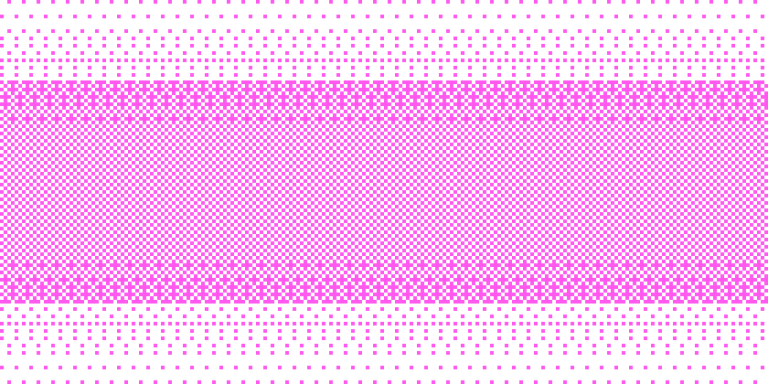
This pattern is drawn by a Shadertoy shader. Its source:

```glsl
// Pink ordered-dither bands: a dense checkered belt between fading dot rows.
#define ROWS 105.0
#define BELT_HALF 30.5
#define BELT_SLOPE 0.0079
#define FADE_SLOPE 0.0075
#define ROW_BIAS 0.036
#define INK vec3(1.0, 0.35, 0.94)
#define PAPER vec3(1.0)

// 2x2 ordered-dither rank, 0 to 3
float rank2(vec2 c) {
    c = mod(c, 2.0);
    return mod(2.0 * c.x + 3.0 * c.y, 4.0);
}

// 4x4 rank built from two 2x2 levels, 0 to 15
float rank4(vec2 c) {
    return 4.0 * rank2(c) + rank2(floor(c / 2.0));
}

// Ink density by distance (in rows) from the middle row
float density(float d) {
    float belt = max(0.5, 0.381 + BELT_SLOPE * d);
    float fade = 0.085 + FADE_SLOPE * (44.0 - d);
    return d < BELT_HALF ? belt : fade;
}

// 1 where a cell is inked; every second group of four rows is staggered
float inked(vec2 cell) {
    float group = mod(floor(cell.y / 4.0), 2.0);
    vec2 shifted = cell + vec2(2.0 + 2.0 * group, 0.0);
    float threshold = (rank4(shifted) + 0.25) / 16.0;
    if (mod(cell.y, 8.0) == 4.0) threshold += ROW_BIAS;
    float d = abs(cell.y - 0.5 * (ROWS - 1.0));
    return step(threshold, density(d));
}

void mainImage(out vec4 fragColor, in vec2 fragCoord) {
    // Square cells, with rows counted from the top
    float pixel = ROWS / iResolution.y;
    vec2 p = vec2(fragCoord.x, iResolution.y - fragCoord.y) * pixel;

    // Exact pixel coverage over the four nearest cells
    vec2 low = p - 0.5 * pixel;
    vec2 cell = floor(low);
    vec2 blend = clamp((low + pixel - cell - 1.0) / pixel, 0.0, 1.0);
    float near = mix(inked(cell), inked(cell + vec2(1.0, 0.0)), blend.x);
    float far = mix(inked(cell + vec2(0.0, 1.0)), inked(cell + 1.0), blend.x);

    fragColor = vec4(mix(PAPER, INK, mix(near, far, blend.y)), 1.0);
}
```
